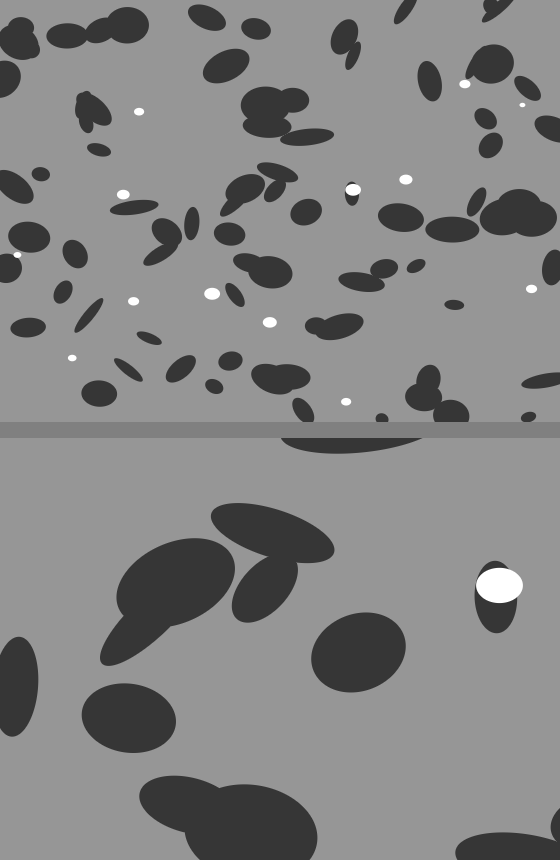
Top, the full canvas; bottom, a detail of the centre.
A WebGL 2 fragment shader for this pattern:

```glsl
#version 300 es
precision highp float;

#define GRAIN_COUNT 80
#define DOT_COUNT 13
#define GRAIN_MIN 0.010
#define GRAIN_MAX 0.049
#define DOT_MIN 0.005
#define DOT_MAX 0.016
#define GROUND_COLOR vec3(0.59)
#define GRAIN_COLOR vec3(0.21)
#define DOT_COLOR vec3(1.0)

uniform vec2 u_resolution;
out vec4 fragColor;

const float PI = 3.14159265;

uint scramble(uint n) {
    n = (n ^ (n >> 16)) * 0x7feb352du;
    n = (n ^ (n >> 15)) * 0x846ca68bu;
    return n ^ (n >> 16);
}

// Three random values in 0..1 for one scattered item
vec3 hash3(int index, uint seed) {
    uint a = scramble(uint(index) + seed * 1013u);
    uint b = scramble(a + 1u);
    uint c = scramble(b + 2u);
    return vec3(uvec3(a, b, c) >> 8) / 16777216.0;
}

// Coverage of a rotated ellipse, smoothed over one pixel
float ellipse(vec2 p, vec2 radii, float angle) {
    float c = cos(angle), s = sin(angle);
    mat2 turn = mat2(c, -s, s, c);
    vec2 q = turn * p / radii;
    float reach = max(length(q), 1e-4);
    vec2 slope = (q / radii) * turn / (reach * u_resolution);
    return clamp(0.5 - (reach - 1.0) / max(length(slope), 1e-5), 0.0, 1.0);
}

// Dark grains: even spread of sizes, random places and directions
float grains(vec2 uv) {
    float cover = 0.0;
    for (int i = 0; i < GRAIN_COUNT; i++) {
        vec3 rnd = hash3(i, 7u);
        vec2 spread = fract(0.5 + float(i) * vec2(0.7549, 0.5698));
        vec2 radii = mix(vec2(GRAIN_MIN), vec2(GRAIN_MAX), spread);
        cover = max(cover, ellipse(uv - rnd.xy, radii, rnd.z * PI));
    }
    return cover;
}

// Small bright dots, widened by the canvas proportions
float dots(vec2 uv) {
    float cover = 0.0;
    for (int i = 0; i < DOT_COUNT; i++) {
        vec3 rnd = hash3(i, 23u);
        float radius = mix(DOT_MIN, DOT_MAX, rnd.z);
        cover = max(cover, ellipse(uv - rnd.xy, vec2(radius), 0.0));
    }
    return cover;
}

void main() {
    vec2 uv = gl_FragCoord.xy / u_resolution;
    vec3 color = mix(GROUND_COLOR, GRAIN_COLOR, grains(uv));
    color = mix(color, DOT_COLOR, dots(uv));
    fragColor = vec4(color, 1.0);
}
```
